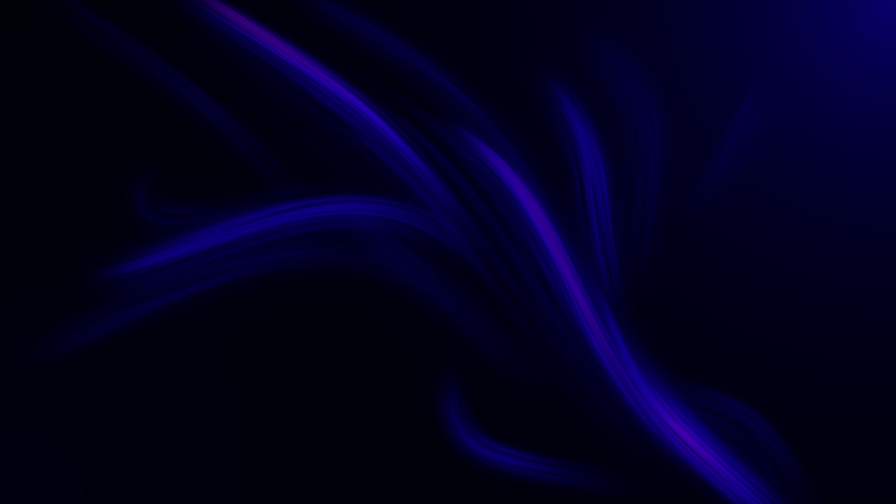
Reproduce this background procedurally as a WebGL 2 fragment shader.

```glsl
#version 300 es
precision highp float;
// Silky blue and violet ribbons sweeping over a near-black ground.
// Each ribbon is a cubic through four points; its brightness falls off with
// signed distance, fades along its length and is streaked by gradient noise.
uniform vec2 u_resolution;
out vec4 fragColor;

vec2 gradient(vec2 cell) {
  vec2 h = fract(sin(vec2(dot(cell, vec2(127.1, 311.7)), dot(cell, vec2(269.5, 183.3)))) * 43758.5);
  return h * 2.0 - 1.0;
}

float gradientNoise(vec2 p) {
  vec2 i = floor(p), f = p - i, e = vec2(1, 0);
  vec2 u = f * f * f * (f * (f * 6.0 - 15.0) + 10.0);
  float low = mix(dot(gradient(i), f), dot(gradient(i + e.xy), f - e.xy), u.x);
  float high = mix(dot(gradient(i + e.yx), f - e.yx), dot(gradient(i + e.xx), f - e.xx), u.x);
  return mix(low, high, u.y);
}

// Cubic passing through a, b, c, d at t = 0, 1/3, 2/3, 1
vec2 curve(vec2 a, vec2 b, vec2 c, vec2 d, float t) {
  float u = 3.0 * t;
  return -a * (u - 1.0) * (u - 2.0) * (u - 3.0) / 6.0 + b * u * (u - 2.0) * (u - 3.0) / 2.0
       - c * u * (u - 1.0) * (u - 3.0) / 2.0 + d * u * (u - 1.0) * (u - 2.0) / 6.0;
}

// widths: left and right of travel; along: position and spread of the brightest part
float ribbon(vec2 p, vec2 a, vec2 b, vec2 c, vec2 d, vec2 widths, vec2 along) {
  const int STEPS = 28;
  float nearest = 1e3, side = 0.0, t = 0.0;
  vec2 start = a;
  for (int i = 1; i <= STEPS; i++) {
    vec2 end = curve(a, b, c, d, float(i) / float(STEPS));
    vec2 dir = end - start, q = p - start;
    float h = clamp(dot(q, dir) / dot(dir, dir), 0.0, 1.0);
    float dist = length(q - dir * h);
    if (dist < nearest) {
      nearest = dist;
      side = dir.x * q.y - dir.y * q.x;
      t = (float(i - 1) + h) / float(STEPS);
    }
    start = end;
  }
  float s = nearest / (side > 0.0 ? widths.x : widths.y);
  float reach = (t - along.x) / along.y;
  float ends = smoothstep(0.0, 0.2, t) * smoothstep(1.0, 0.8, t);
  float offset = nearest * sign(side);
  float streak = 1.0 + 1.0 * gradientNoise(vec2(offset * 70.0 + a.x * 40.0, t * 2.5))
                     + 0.8 * gradientNoise(vec2(offset * 170.0, t * 3.0 + 9.0));
  return exp(-s * s - reach * reach) * ends * max(streak, 0.0);
}

void main() {
  vec2 p = gl_FragCoord.xy / u_resolution.y;
  p.x *= 1.7778 * u_resolution.y / u_resolution.x;

  // Ground: corner glow at the upper right, a trace of blue at the lower left
  float ground = 0.022 + 0.40 * exp(-2.6 * length(p - vec2(1.778, 1.0))) + 0.03 * exp(-2.5 * dot(p, p));
  float silk = 0.0, violet = 0.0;

  // Upper ribbon with its violet crest
  vec2 a = vec2(0.28, 1.09), b = vec2(0.58, 0.893), c = vec2(0.80, 0.715), d = vec2(0.99, 0.43);
  silk += 0.62 * ribbon(p, a, b, c, d, vec2(0.012, 0.032), vec2(0.44, 0.32));
  violet += 0.15 * ribbon(p, a, b, c, d, vec2(0.010, 0.013), vec2(0.28, 0.22));
  silk += 0.06 * ribbon(p, a, b, c, d, vec2(0.03, 0.12), vec2(0.5, 0.35));

  // Central ribbon
  a = vec2(0.82, 0.78); b = vec2(1.055, 0.595); c = vec2(1.20, 0.315); d = vec2(1.45, 0.02);
  silk += 0.58 * ribbon(p, a, b, c, d, vec2(0.013, 0.022), vec2(0.47, 0.33));
  silk += 0.10 * ribbon(p, a, b, c, d, vec2(0.05, 0.08), vec2(0.5, 0.4));
  violet += 0.15 * ribbon(p, a, b, c, d, vec2(0.010, 0.012), vec2(0.47, 0.24));

  // Fine threads fanned on both sides of the central ribbon
  for (float i = 0.0; i < 6.0; i++) {
    vec2 fan = vec2(0.030, 0.024) * (i - 2.5);
    silk += 0.085 * ribbon(p, vec2(0.66, 0.86) + fan, vec2(0.93, 0.66) + fan, vec2(1.12, 0.38) + fan * 0.8,
                           vec2(1.44, 0.0) + fan * 0.5, vec2(0.006, 0.017), vec2(0.3 + 0.06 * i, 0.35));
  }

  // Plume pouring into the bright lower fold
  a = vec2(1.04, 0.90); b = vec2(1.165, 0.72); c = vec2(1.197, 0.55); d = vec2(1.25, 0.32);
  silk += 0.38 * ribbon(p, a, b, c, d, vec2(0.022, 0.034), vec2(0.48, 0.32));
  a = vec2(1.16, 0.50); b = vec2(1.26, 0.265); c = vec2(1.385, 0.11); d = vec2(1.64, -0.12);
  silk += 0.72 * ribbon(p, a, b, c, d, vec2(0.034, 0.03), vec2(0.68, 0.28));
  silk += 0.28 * ribbon(p, a, b, c, d, vec2(0.006, 0.012), vec2(0.35, 0.25));
  violet += 0.14 * ribbon(p, a, b, c, d, vec2(0.014, 0.018), vec2(0.63, 0.14));
  silk += 0.12 * ribbon(p, vec2(1.20, 0.46), vec2(1.34, 0.245), vec2(1.49, 0.18), vec2(1.66, -0.10),
                        vec2(0.010, 0.06), vec2(0.65, 0.3));

  // Left arch and the veils beneath it
  a = vec2(0.13, 0.445); b = vec2(0.43, 0.532); c = vec2(0.74, 0.59); d = vec2(1.03, 0.38);
  silk += 0.38 * ribbon(p, a, b, c, d, vec2(0.018, 0.028), vec2(0.46, 0.33));
  silk += 0.09 * ribbon(p, a, b, c, d, vec2(0.04, 0.085), vec2(0.35, 0.4));
  silk += 0.10 * ribbon(p, vec2(0.01, 0.275), vec2(0.34, 0.42), vec2(0.72, 0.48), vec2(1.13, 0.19),
                        vec2(0.03, 0.025), vec2(0.3, 0.5));
  silk += 0.08 * ribbon(p, vec2(0.33, 0.72), vec2(0.30, 0.58), vec2(0.45, 0.575), vec2(0.70, 0.60),
                        vec2(0.035, 0.03), vec2(0.45, 0.4));
  silk += 0.08 * ribbon(p, vec2(0.62, 0.63), vec2(0.79, 0.50), vec2(0.95, 0.35), vec2(1.15, 0.18),
                        vec2(0.03, 0.04), vec2(0.45, 0.4));

  // Small curl at the bottom
  a = vec2(0.90, 0.34); b = vec2(0.925, 0.142); c = vec2(1.08, 0.072); d = vec2(1.38, 0.0);
  silk += 0.32 * ribbon(p, a, b, c, d, vec2(0.020, 0.026), vec2(0.46, 0.28));

  // Faint folds above and to the right of the ribbons
  silk += 0.09 * ribbon(p, vec2(0.04, 1.06), vec2(0.27, 0.90), vec2(0.47, 0.735), vec2(0.66, 0.54),
                        vec2(0.02, 0.03), vec2(0.45, 0.4));
  silk += 0.13 * ribbon(p, vec2(0.53, 1.06), vec2(0.76, 0.925), vec2(0.94, 0.79), vec2(1.12, 0.57),
                        vec2(0.02, 0.03), vec2(0.4, 0.4));
  silk += 0.08 * ribbon(p, vec2(1.10, 0.96), vec2(1.27, 0.82), vec2(1.29, 0.62), vec2(1.25, 0.36),
                        vec2(0.03, 0.06), vec2(0.5, 0.4));
  silk += 0.05 * ribbon(p, vec2(1.52, 0.86), vec2(1.46, 0.755), vec2(1.40, 0.65), vec2(1.33, 0.55),
                        vec2(0.05, 0.012), vec2(0.45, 0.4));

  // Blue warms toward violet as it brightens
  float blue = ground + 0.80 * (1.0 - exp(-1.75 * silk));
  fragColor = vec4(0.22 * blue * blue + violet, 0.0, blue, 1.0);
}
```
